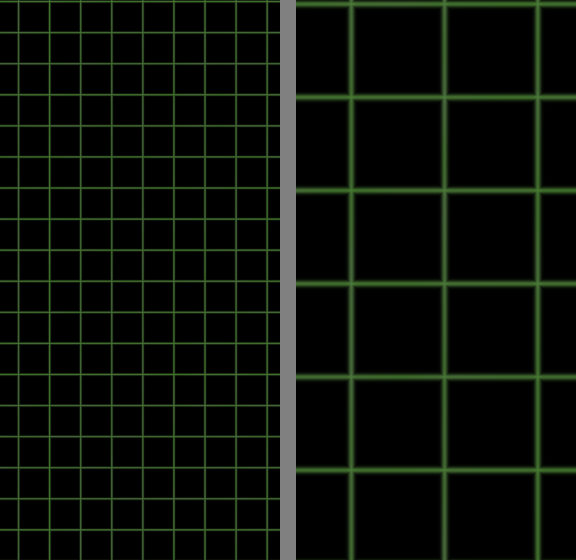
Left: the whole. Right: its middle third, enlarged.
A WebGL 1 fragment shader for this pattern:

```glsl
precision highp float;
// A square grid of thin, softly glowing green lines on black.
// Each line is a Gaussian profile around the nearest cell border; value noise
// along the lines shifts them gently between a vivid and a duller green.

uniform vec2 u_resolution;

#define CELLS_ACROSS 9.01               // repeats over the canvas width
#define FIRST_LINE vec2(0.597, 0.050)   // first lines from left and top, in cells
#define LINE_SIGMA 0.0238               // softness of a line, in cells
#define VIVID_GREEN vec3(0.25, 0.46, 0.16)
#define DULL_GREEN vec3(0.26, 0.37, 0.22)
#define CROSSING_GLOW 0.12              // extra light where lines cross
#define WEAR 0.10                       // brightness variation along lines
#define WEAR_SCALE 1.7                  // noise steps per cell

float hash(vec2 p) {
    vec3 q = fract(p.xyx * vec3(0.1031, 0.1030, 0.0973));
    q += dot(q, q.yzx + 33.33);
    return fract((q.x + q.y) * q.z);
}

// Smooth variation along one line, seeded by the line's index
float lineNoise(float along, float lineId) {
    float cell = floor(along);
    float t = smoothstep(0.0, 1.0, along - cell);
    return mix(hash(vec2(cell, lineId)), hash(vec2(cell + 1.0, lineId)), t);
}

// Gaussian line profile, never narrower than the pixel grid can show
float softLine(float offset, float pixel) {
    float sigma = max(LINE_SIGMA, 0.45 * pixel);
    return exp(-0.5 * offset * offset / (sigma * sigma)) * LINE_SIGMA / sigma;
}

vec3 lineColor(float along, float lineId) {
    float wear = lineNoise(along * WEAR_SCALE + 20.0, lineId);
    float tint = 0.5 * (wear + hash(vec2(lineId, 7.0)));
    return mix(VIVID_GREEN, DULL_GREEN, tint) * (1.0 + WEAR * (wear - 0.5));
}

void main() {
    // Cell coordinates measured from the upper left corner
    vec2 fromTop = vec2(gl_FragCoord.x, u_resolution.y - gl_FragCoord.y);
    vec2 grid = fromTop / u_resolution.x * CELLS_ACROSS - FIRST_LINE;
    float pixel = CELLS_ACROSS / u_resolution.x;

    // Nearest vertical and horizontal line
    vec2 lineId = floor(grid + 0.5);
    vec2 offset = grid - lineId;
    float vertical = softLine(offset.x, pixel);
    float horizontal = softLine(offset.y, pixel);

    // Combine both directions, with a slight glow at the crossings
    vec3 color = max(lineColor(grid.y, lineId.x + 11.0) * vertical,
                     lineColor(grid.x, lineId.y + 53.0) * horizontal);
    color += VIVID_GREEN * CROSSING_GLOW * vertical * horizontal;

    gl_FragColor = vec4(color, 1.0);
}
```
